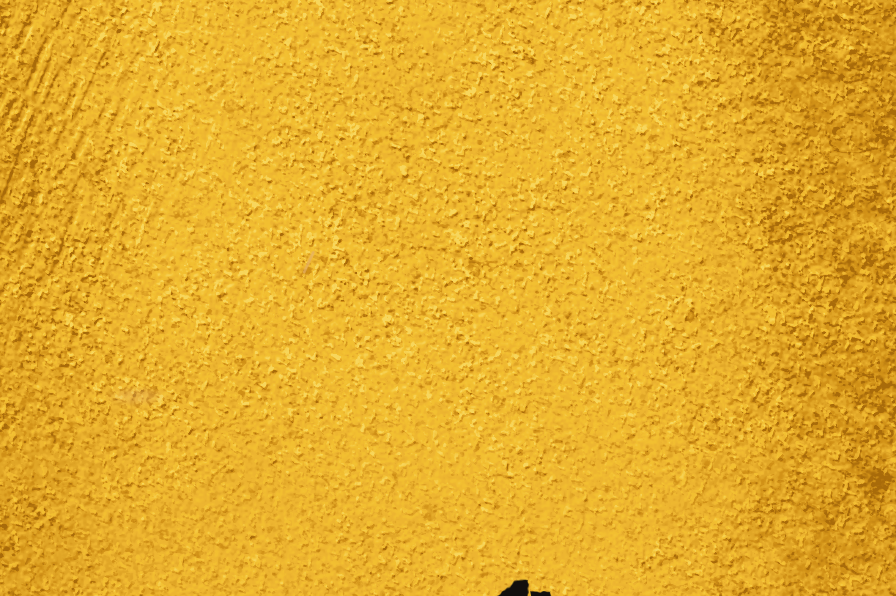
Reproduce this texture procedurally as a WebGL 2 fragment shader.

```glsl
#version 300 es
precision highp float;
// Sunlit golden plaster: broken specks of light and shade, trowel streaks, a worn right side.

uniform vec2 u_resolution;
out vec4 fragColor;

// Lengths are in canvas heights; tone is in deviations from the mid gold.
const float GRAIN_SIZE = 0.0105;
const float GRAIN_CONTRAST = 1.9;
const float RELIEF_STEP = 0.0045;
const float CRUMB_SIZE = 0.0046;
const float CRUMB_CONTRAST = 1.5;
const float FLECK_SIZE = 0.0078;
const float GLINT_STRENGTH = 1.5;
const float SHADOW_STRENGTH = 1.5;
const float STREAK_CONTRAST = 2.6;
const float CRACK_DEPTH = 1.0;
const vec2 LIGHT_DIR = vec2(-0.5, 0.87);
const vec2 TROWEL_DIR = vec2(0.42, 0.91);
const vec2 COMB_DIR = vec2(0.05, 1.0);

const vec3 UMBER = vec3(0.66, 0.42, 0.04);
const vec3 OCHRE = vec3(0.82, 0.57, 0.09);
const vec3 AMBER = vec3(0.88, 0.65, 0.15);
const vec3 GOLD = vec3(0.93, 0.71, 0.19);
const vec3 YELLOW = vec3(0.95, 0.75, 0.19);
const vec3 GLINT = vec3(0.97, 0.84, 0.36);
const vec3 BARE_PLASTER = vec3(0.90, 0.69, 0.38);
const vec3 CHIP_BLACK = vec3(0.07, 0.06, 0.05);

vec2 hash2(vec2 cell) {
    uvec2 q = uvec2(ivec2(cell)) * uvec2(1597334673u, 3812015801u);
    uint n = (q.x ^ q.y) * 1597334673u;
    n ^= n >> 15;
    n *= 2246822519u;
    n ^= n >> 13;
    return vec2(n & 65535u, n >> 16) / 65535.0;
}

float noise(vec2 p) {
    vec2 i = floor(p), f = fract(p);
    f = f * f * (3.0 - 2.0 * f);
    float low = mix(hash2(i).x, hash2(i + vec2(1, 0)).x, f.x);
    float high = mix(hash2(i + vec2(0, 1)).x, hash2(i + vec2(1, 1)).x, f.x);
    return mix(low, high, f.y);
}

float fbm(vec2 p) {
    float sum = 0.0, weight = 0.5;
    for (int i = 0; i < 4; i++) {
        sum += weight * noise(p);
        p = mat2(1.6, 1.2, -1.2, 1.6) * p + 17.3;
        weight *= 0.5;
    }
    return sum;
}

// Plaster height: two rotated octaves of grain.
float grainHeight(vec2 p) {
    vec2 q = mat2(0.8, 0.6, -0.6, 0.8) * p / GRAIN_SIZE;
    float height = 0.8 * noise(q);
    q = mat2(1.3, 1.0, -1.0, 1.3) * q + 9.1;
    return height + 0.7 * noise(q);
}

// Isolated ragged specks where two noises are both high.
float flecks(vec2 p, float seed) {
    vec2 q = mat2(0.94, 0.34, -0.34, 0.94) * p / FLECK_SIZE + seed;
    float n = 0.65 * noise(q) + 0.35 * noise(q * 2.1 + 13.0);
    return smoothstep(0.6, 0.78, n);
}

// Ridges drawn out along a direction.
float streakHeight(vec2 p, vec2 dir) {
    float across = dot(p, vec2(dir.y, -dir.x)) + 0.02 * noise(p * 9.0);
    return smoothstep(0.25, 0.8, noise(vec2(across * 85.0, dot(p, dir) * 16.0)));
}

vec3 goldRamp(float t) {
    vec3 c = mix(UMBER, OCHRE, smoothstep(-2.6, -1.35, t));
    c = mix(c, AMBER, smoothstep(-1.35, -0.55, t));
    c = mix(c, GOLD, smoothstep(-0.55, 0.1, t));
    c = mix(c, YELLOW, smoothstep(0.1, 0.85, t));
    return mix(c, GLINT, smoothstep(0.85, 2.4, t));
}

void main() {
    vec2 p = gl_FragCoord.xy / u_resolution.y;
    vec2 uv = gl_FragCoord.xy / u_resolution;
    float pixel = 1.0 / u_resolution.y;
    vec2 lit = p + LIGHT_DIR * RELIEF_STEP;

    // Broad light and wear
    float patches = fbm(p * 3.0 + 4.0) - 0.47;
    float worn = smoothstep(0.7, 1.0, uv.x + 0.2 * patches);
    float trowel = smoothstep(0.32, 0.05, uv.x + 0.15 * patches) * smoothstep(0.2, 0.7, uv.y);
    float lower = smoothstep(0.6, 0.1, uv.y);
    float tone = 0.48 + 1.2 * patches - 0.25 * lower;
    tone -= worn * mix(1.25, 1.85, uv.y) + 1.2 * smoothstep(0.24, -0.02, uv.x);

    // Lit grain, crumbs, glints and their shadows
    float rough = mix(1.0, 0.75, lower) * (0.7 + 0.6 * noise(p * 14.0));
    float grain = GRAIN_CONTRAST * (grainHeight(p) - grainHeight(lit));
    grain += CRUMB_CONTRAST * (noise(p / CRUMB_SIZE) - 0.5);
    grain += GLINT_STRENGTH * flecks(p, 3.0);
    grain -= SHADOW_STRENGTH * max(flecks(lit, 3.0) - flecks(p, 3.0), 0.0);
    grain -= SHADOW_STRENGTH * flecks(p * vec2(0.85, 1.1), 71.0);
    tone += rough * grain;

    // Trowel and comb streaks
    float sweep = streakHeight(p, TROWEL_DIR) - streakHeight(lit, TROWEL_DIR);
    float comb = streakHeight(p, COMB_DIR) - streakHeight(lit, COMB_DIR);
    tone += STREAK_CONTRAST * (trowel * sweep + 0.2 * lower * (1.0 - worn) * comb);

    // Mottling and broken cracks
    tone += worn * 2.6 * (fbm(p * vec2(34.0, 46.0)) - 0.47);
    float seam = abs(fbm(p * vec2(11.0, 17.0) + 40.0) - 0.47);
    float broken = smoothstep(0.4, 0.6, noise(p * 22.0 + 5.0));
    tone -= CRACK_DEPTH * worn * broken * (1.0 - smoothstep(0.005, 0.03, seam));
    vec3 color = goldRamp(tone);

    // Pale stain and scratch
    float stain = 1.0 - smoothstep(0.2, 1.0, length((p - vec2(0.23, 0.335)) / vec2(0.06, 0.02)));
    vec2 s = p - vec2(0.518, 0.56);
    float along = clamp(dot(s, TROWEL_DIR), -0.018, 0.018);
    float scratch = 1.0 - smoothstep(0.001, 0.002 + pixel, length(s - along * TROWEL_DIR));
    color = mix(color, BARE_PLASTER, max(0.35 * stain, 0.75 * scratch));

    // Black chips on the lower edge
    float shard = max(max(0.66 * (p.y - 0.87 * (p.x - 0.836)), p.x - 0.886), p.y - 0.027);
    vec2 flake = abs(p - vec2(0.907, 0.002)) - vec2(0.016, 0.005);
    float chip = min(shard, max(flake.x, flake.y)) + 0.003 * (noise(p * 160.0) - 0.5);
    color = mix(CHIP_BLACK, color, smoothstep(-pixel, pixel, chip));

    fragColor = vec4(color, 1.0);
}
```
